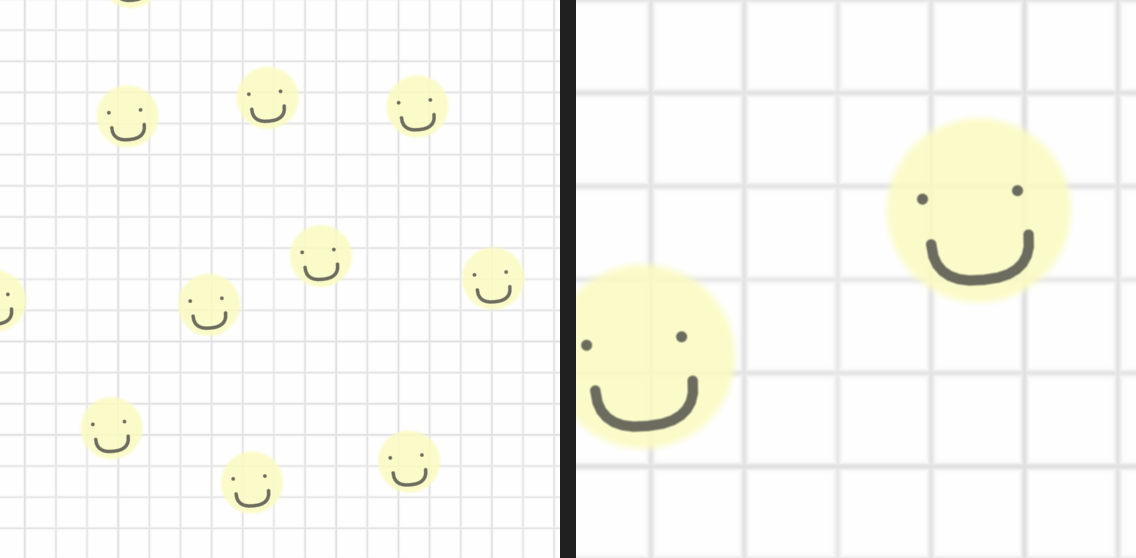
Left: the whole. Right: its middle third, enlarged.
This pattern is drawn by a Shadertoy shader. Its source:

```glsl
// Soft grey squared paper scattered with pale yellow discs, each with a doodled smile.
// The ruling repeats with fract; the discs sit on a jittered, row-staggered lattice,
// and every smile is a chain of short segments along the lower half of a superellipse.

#define GRID_STEP   0.0556   // ruling pitch, in canvas widths
#define LINE_WIDTH  0.0021   // ruling softness
#define LINE_DEPTH  0.105    // ruling darkness
#define DISC_CELL   0.31     // mean distance between discs
#define DISC_JITTER 0.17     // shift of a disc, in canvas widths, edge to edge
#define DISC_RADIUS 0.056
#define STROKE      0.055    // half width of the smile, in disc radii
#define SMILE_STEPS 14
#define SEED        17.0

const vec3 PAPER  = vec3(0.995);
const vec3 YELLOW = vec3(0.985, 0.985, 0.79);
const vec3 INK    = vec3(0.42, 0.42, 0.37);
const vec2 GRID_ORIGIN = vec2(0.0443, 0.053);

vec2 hash22(vec2 p) {
    vec3 q = fract(vec3(p.xyx) * vec3(0.1031, 0.1030, 0.0973));
    q += dot(q, q.yzx + 33.33);
    return fract((q.xx + q.yz) * q.zy);
}

float segmentDistance(vec2 p, vec2 a, vec2 b) {
    vec2 ab = b - a;
    return length(p - a - ab * clamp(dot(p - a, ab) / dot(ab, ab), 0.0, 1.0));
}

// Strength of one family of ruled lines, each a little lighter or darker
float ruling(float x, float family) {
    float k = x / GRID_STEP;
    float index = floor(k + 0.5);
    float d = (k - index) * GRID_STEP / LINE_WIDTH;
    float tone = 0.75 + 0.4 * hash22(vec2(index + 50.0, family)).x;
    return tone * exp(-d * d);
}

// Point on the smile, t from 0 (left end) to 1 (right end)
vec2 smilePoint(float t) {
    float a = 3.14159265 * t;
    float c = cos(a);
    return vec2(-0.52 * sign(c) * pow(abs(c), 0.8), -0.43 * pow(abs(sin(a)), 0.8));
}

// Distance to eyes and smile, in disc radii
float doodleDistance(vec2 p) {
    float eyes = min(length(p - vec2(-0.60, 0.12)), length(p - vec2(0.41, 0.21))) - 0.058;
    const float tilt = 0.1;
    vec2 q = mat2(cos(tilt), -sin(tilt), sin(tilt), cos(tilt)) * (p - vec2(0.01, -0.31));
    float smile = 1e3;
    vec2 a = smilePoint(0.0);
    for (int i = 1; i <= SMILE_STEPS; i++) {
        vec2 b = smilePoint(float(i) / float(SMILE_STEPS));
        smile = min(smile, segmentDistance(q, a, b));
        a = b;
    }
    return min(eyes, smile - STROKE);
}

// Offset from the nearest scattered disc centre
vec2 nearestDisc(vec2 p) {
    vec2 best = vec2(1e3);
    float row = floor(p.y / DISC_CELL);
    for (int j = -1; j <= 1; j++) {
        float y = row + float(j);
        float stagger = 0.5 * mod(y, 2.0);
        float column = floor(p.x / DISC_CELL - stagger);
        for (int i = -1; i <= 1; i++) {
            vec2 id = vec2(column + float(i), y);
            vec2 centre = (id + 0.5 + vec2(stagger, 0.0)) * DISC_CELL;
            centre += (hash22(id + SEED) - 0.5) * DISC_JITTER;
            vec2 offset = p - centre;
            if (dot(offset, offset) < dot(best, best)) best = offset;
        }
    }
    return best;
}

void mainImage(out vec4 fragColor, in vec2 fragCoord) {
    vec2 uv = fragCoord / iResolution.x;
    float pixel = 1.0 / iResolution.x;

    // Squared paper
    vec2 g = uv - GRID_ORIGIN;
    float lines = max(ruling(g.x, 1.0), ruling(g.y, 2.0));

    // Discs, almost hiding the ruling
    vec2 offset = nearestDisc(uv);
    float edge = length(offset) - DISC_RADIUS;
    float disc = 1.0 - smoothstep(-0.005, 0.002 + pixel, edge);
    vec3 color = mix(PAPER, YELLOW, disc);
    color -= LINE_DEPTH * lines * mix(1.0, 0.15, disc);

    // Eyes and smile
    if (edge < 0.0) {
        float ink = doodleDistance(offset / DISC_RADIUS) * DISC_RADIUS;
        float blur = 0.0006 + 0.6 * pixel;
        color = mix(color, INK, 1.0 - smoothstep(-blur, blur, ink));
    }
    fragColor = vec4(color, 1.0);
}
```
